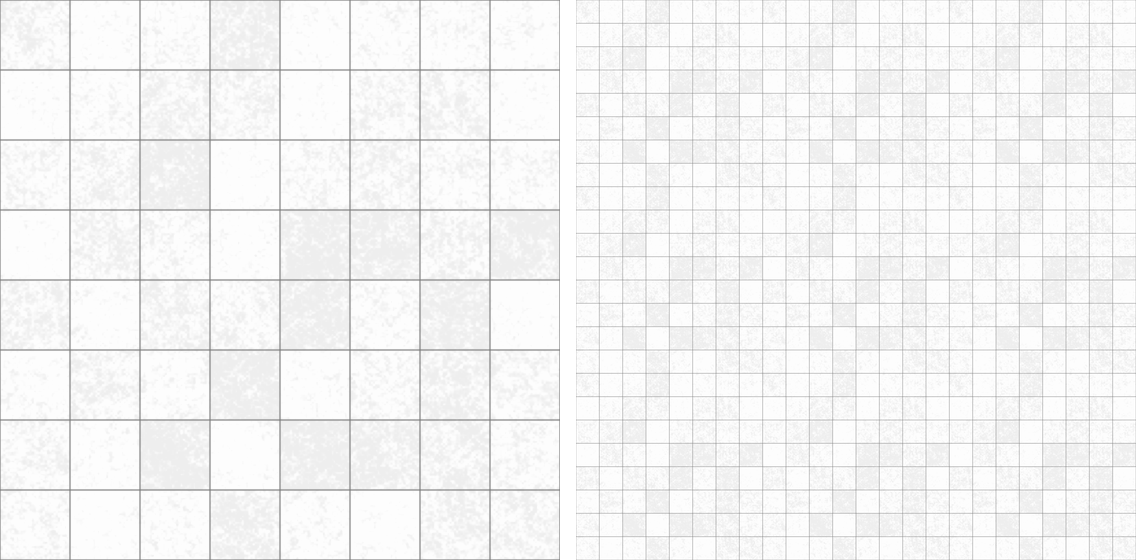
Left, the tile; right, the same tile 3 across and 3 down.
Give the GLSL for this pattern, as a Shadertoy shader.

```glsl
// Square grid of off-white tiles with thin grey joints, uneven tone and fine speckled wear.
#define TILES 8.0          // repeats across and down
#define JOINT_WIDTH 0.0158 // in tile widths
#define JOINT_GREY 0.47
#define CLEAN_GREY 0.993
#define WORN_GREY 0.935
#define WEAR_SKEW 1.7      // higher leaves more tiles clean
#define WEAR_SOFTNESS 0.22
#define CLOUD_CELLS 40.0   // noise cells across the canvas
#define GRAIN_CELLS 136.0
#define DUST_CELLS 256.0
#define SPECK_DEPTH 0.03
#define SEED 3.7

float hash(vec2 p) {
    return fract(sin(dot(p, vec2(127.1, 311.7)) + SEED) * 43758.5453);
}

// Value noise over the unit canvas, wrapping after a whole number of cells
float wrapNoise(vec2 uv, float cells) {
    vec2 p = uv * cells;
    vec2 i = floor(p);
    vec2 f = p - i;
    f = f * f * (3.0 - 2.0 * f);
    vec2 a = mod(i, cells);
    vec2 b = mod(i + 1.0, cells);
    return mix(mix(hash(a), hash(vec2(b.x, a.y)), f.x),
               mix(hash(vec2(a.x, b.y)), hash(b), f.x), f.y);
}

// Pixel coverage of the joints, counted separately along each axis
float jointCoverage(vec2 grid, vec2 pixel) {
    vec2 dist = 0.5 - abs(fract(grid) - 0.5);
    vec2 cover = (0.5 * (JOINT_WIDTH + pixel) - dist) / pixel;
    cover = clamp(cover, vec2(0.0), min(vec2(1.0), JOINT_WIDTH / pixel));
    return 1.0 - (1.0 - cover.x) * (1.0 - cover.y);
}

float tileGrey(vec2 uv, vec2 tile) {
    // Wear spreads from scattered specks to an almost even grey
    float amount = pow(hash(tile + 17.0), WEAR_SKEW);
    float grain = wrapNoise(uv, GRAIN_CELLS);
    float texture_ = 0.28 * wrapNoise(uv, CLOUD_CELLS) + 0.36 * grain
                   + 0.36 * wrapNoise(uv, DUST_CELLS);
    float level = mix(0.8, 0.3, amount);
    float wear = smoothstep(level - WEAR_SOFTNESS, level + WEAR_SOFTNESS, texture_);

    // Sparse darker specks on every tile
    float speck = smoothstep(0.8, 1.0, grain) * wrapNoise(uv.yx, CLOUD_CELLS);
    return mix(CLEAN_GREY, WORN_GREY, wear) - SPECK_DEPTH * speck * (1.0 - wear);
}

void mainImage(out vec4 fragColor, in vec2 fragCoord) {
    vec2 uv = fract(fragCoord / iResolution.xy);
    vec2 grid = uv * TILES;
    float joint = jointCoverage(grid, TILES / iResolution.xy);
    float grey = mix(tileGrey(uv, floor(grid)), JOINT_GREY, joint);
    fragColor = vec4(vec3(grey), 1.0);
}
```
